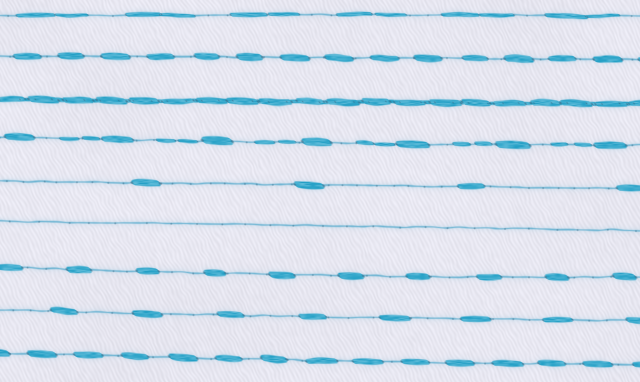
Write a Shadertoy shader that draws this pattern.

```glsl
const float SPAN = 767.0;          // design units across the canvas width
const float SOFTNESS = 1.3;        // minimum edge blur, design units
const float TWILL_PITCH = 5.2;
const float TWILL_LEAN = 0.5;
const float TWILL_DEPTH = 0.034;
const float STITCH_SHEAR = 0.5;
const float STITCH_JITTER = 4.0;
const float THREAD_WOBBLE = 1.6;
const float HALO_REACH = 2.6;
const vec3 FABRIC = vec3(0.905, 0.903, 0.942);
const vec3 HALO = vec3(0.72, 0.83, 0.90);
const vec3 THREAD = vec3(0.36, 0.68, 0.81);
const vec3 STITCH_LIGHT = vec3(0.36, 0.73, 0.85);
const vec3 STITCH_DEEP = vec3(0.13, 0.62, 0.77);
const vec3 NEEDLE_HOLE = vec3(0.22, 0.41, 0.52);

const int ROWS = 9;
// left height, right height, bow, thread half width (heights from the top)
const vec4 PATH[ROWS] = vec4[ROWS](
    vec4(19, 19, -5, 0.8), vec4(67, 71, 0, 0.9), vec4(119, 124, 2, 1.1),
    vec4(164, 174, 9, 0.8), vec4(217, 226, 0, 0.9), vec4(265, 276, 0, 0.8),
    vec4(320, 332, 15, 0.8), vec4(371, 384, 9, 0.8), vec4(423, 437, 8, 0.9));
// period, first centre, half length, half thickness
const vec4 MAIN[ROWS] = vec4[ROWS](
    vec4(127.5, 43, 23, 2.9), vec4(53.5, 33, 16, 4.3), vec4(40, 12, 18, 4),
    vec4(118, 24, 19, 4.7), vec4(193.5, 176, 16, 4.4), vec4(1, 0, 0, 0),
    vec4(81.8, 12, 14, 4.2), vec4(98.4, 78, 17, 3.9), vec4(55.5, 52, 17, 4.2));
// first centre, half length, half thickness of companions, knot spacing
const vec4 SIDE[ROWS] = vec4[ROWS](
    vec4(85, 20, 2.4, 24), vec4(0, 0, 0, 22), vec4(32, 9, 2.3, 20),
    vec4(82, 11, 2.5, 22), vec4(0, 0, 0, 20), vec4(0, 0, 0, 31),
    vec4(0, 0, 0, 24), vec4(0, 0, 0, 24), vec4(0, 0, 0, 22));
const float SECOND_COMPANION = 26.0;
const int DOUBLE_ROW = 3;          // row whose companions come in pairs

float hash(vec2 p) {
    vec3 q = fract(p.xyx * 0.1031);
    q += dot(q, q.yzx + 33.33);
    return fract((q.x + q.y) * q.z);
}

float noise(vec2 p) {
    vec2 i = floor(p), f = fract(p);
    f = f * f * (3.0 - 2.0 * f);
    return mix(mix(hash(i), hash(i + vec2(1, 0)), f.x),
               mix(hash(i + vec2(0, 1)), hash(i + vec2(1, 1)), f.x), f.y);
}

float roundedBox(vec2 p, vec2 size, float radius) {
    vec2 q = abs(p) - size + radius;
    return length(max(q, 0.0)) + min(max(q.x, q.y), 0.0) - radius;
}

// Merges one run of stitches and their needle holes into the distances.
void addStitches(vec2 p, float seed, float period, float first, vec2 halfSize,
                 inout float body, inout float hole) {
    if (halfSize.x <= 0.0) return;
    float nearest = round((p.x - first) / period);
    for (float i = -1.0; i <= 1.0; i++) {
        float id = nearest + i;
        vec2 key = vec2(id + 7.0, seed);
        vec3 rnd = vec3(hash(key), hash(key + 41.0), hash(key + 83.0));
        vec2 q = p - vec2(first + id * period, 0.0);
        q -= (rnd.xy - 0.5) * vec2(STITCH_JITTER, 1.2);
        q.y -= q.x * (rnd.z - 0.4) * 0.06;
        q.x -= q.y * STITCH_SHEAR;
        vec2 size = halfSize * mix(vec2(0.9, 0.82), vec2(1.1), rnd.yz);
        float along = min(abs(q.x) / size.x, 1.0);
        vec2 tapered = vec2(q.x, q.y * (1.0 + 0.35 * along * along));
        body = min(body, roundedBox(tapered, size, 0.75 * size.y));
        hole = min(hole, length(vec2(abs(q.x) - size.x, q.y)) - 0.32 * size.y);
    }
}

vec3 fabric(vec2 p) {
    float lean = p.x - TWILL_LEAN * p.y;
    float warp = 0.8 * noise(p * 0.09);
    float ridge = 0.5 + 0.5 * cos(6.2832 * (lean / TWILL_PITCH + warp));
    float grain = noise(vec2(lean * 0.45, p.y * 0.16)) - 0.5;
    float cloud = noise(p * 0.008) - 0.5;
    return FABRIC + TWILL_DEPTH * (ridge - 0.5) + 0.025 * grain + 0.018 * cloud;
}

void mainImage(out vec4 fragColor, in vec2 fragCoord) {
    float unit = SPAN / iResolution.x;
    vec2 p = vec2(fragCoord.x, iResolution.y - fragCoord.y) * unit;
    float soft = max(SOFTNESS, unit);
    float t = p.x / SPAN;
    float thread = 1e3, body = 1e3, hole = 1e3, knot = 1e3;

    for (int r = 0; r < ROWS; r++) {
        float seed = float(r) * 13.0 + 5.0;
        vec4 path = PATH[r], dash = MAIN[r], side = SIDE[r];
        vec2 q = vec2(p.x, p.y - mix(path.x, path.y, t) - path.z * t * (1.0 - t));
        q.y -= THREAD_WOBBLE * (noise(vec2(p.x * 0.06, seed)) - 0.5);

        // Running thread with small knots
        float width = path.w * mix(0.65, 1.25, noise(vec2(p.x * 0.14, seed + 3.0)));
        thread = min(thread, abs(q.y) - width);
        float cell = floor(q.x / side.w);
        float knotX = (cell + mix(0.3, 0.7, hash(vec2(cell, seed)))) * side.w;
        knot = min(knot, length(q - vec2(knotX, 0.4)) - 0.9);

        // Long stitches and their smaller companions
        addStitches(q, seed, dash.x, dash.y, dash.zw, body, hole);
        addStitches(q, seed + 2.0, dash.x, side.x, side.yz, body, hole);
        if (r == DOUBLE_ROW)
            addStitches(q, seed + 4.0, dash.x, side.x + SECOND_COMPANION, side.yz, body, hole);
    }

    // Layers from cloth to needle holes
    vec3 color = fabric(p);
    float gap = max(min(thread, body), 0.0);
    color = mix(color, HALO, 0.5 * exp(-gap / HALO_REACH));
    color = mix(color, THREAD, 0.85 * smoothstep(soft, -soft, thread));
    color = mix(color, NEEDLE_HOLE, 0.5 * smoothstep(soft, -soft, knot));
    float strands = noise(p * vec2(0.16, 0.75));
    vec3 satin = mix(STITCH_DEEP, STITCH_LIGHT, strands);
    color = mix(color, satin, smoothstep(soft, -soft, body));
    color = mix(color, NEEDLE_HOLE, 0.6 * smoothstep(soft, -soft, hole));
    fragColor = vec4(color, 1.0);
}
```
